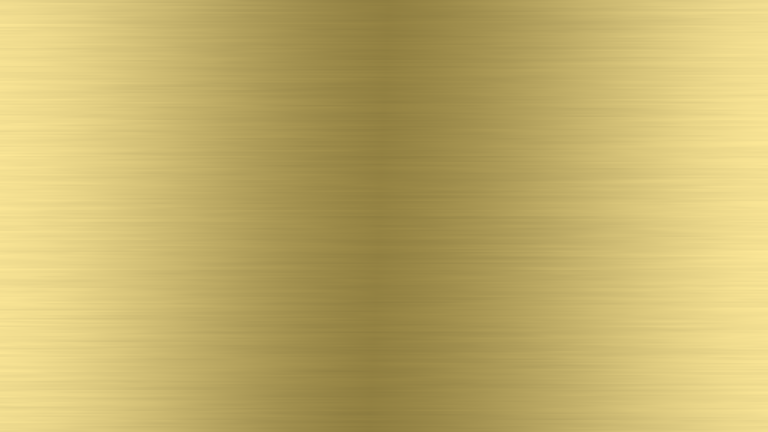
This texture is drawn by a Shadertoy shader. Its source:

```glsl
// Brushed brass sheet: a smooth horizontal sheen, dark near the middle and
// bright at both sides, scored by thin straight scratches. Each scratch row
// is its own one-dimensional noise with a random phase and length.

float hash(vec2 p) {
    vec3 q = fract(vec3(p.xyx) * 0.1031);
    q += dot(q, q.yzx + 33.33);
    return fract((q.x + q.y) * q.z);
}

// One row of scratches along x, in -1..1
float scratchRow(float x, float row, float frequency) {
    float phase = 50.0 * hash(vec2(row, 3.7));
    float stretch = mix(0.6, 1.6, hash(vec2(row, 9.1)));
    float t = x * frequency * stretch + phase;
    float cell = floor(t);
    float f = smoothstep(0.0, 1.0, t - cell);
    return 2.0 * mix(hash(vec2(cell, row)), hash(vec2(cell + 1.0, row)), f) - 1.0;
}

// Stack of rows with soft borders between neighbours
float scratches(vec2 p, float rows, float frequency, float seed) {
    float y = p.y * rows - 0.5;
    float row = floor(y);
    float f = smoothstep(0.0, 1.0, y - row);
    float below = scratchRow(p.x, row + seed, frequency);
    float above = scratchRow(p.x, row + 1.0 + seed, frequency);
    return mix(below, above, f);
}

// Long hairlines, short nicks and wider faint strokes
float brushedGrain(vec2 p) {
    float grain = 0.52 * scratches(p, 288.0, 3.5, 11.0);
    grain += 0.28 * scratches(p, 288.0, 13.0, 417.0);
    grain += 0.40 * scratches(p, 150.0, 3.0, 823.0);
    grain += 0.20 * scratches(p, 62.0, 1.8, 1231.0);
    return grain;
}

// Sheen level: 0 at the dark centre line, 1 at the side edges
float sheen(float x, float centre) {
    float span = x < centre ? centre : 1.0 - centre;
    float d = clamp(abs(x - centre) / span, 0.0, 1.0);
    return mix(d, smoothstep(0.0, 1.0, d), 0.6);
}

void mainImage(out vec4 fragColor, in vec2 fragCoord) {
    vec2 uv = fragCoord / iResolution.xy;
    vec2 p = fragCoord / iResolution.y;

    const vec3 shadowBrass = vec3(0.575, 0.506, 0.258);
    const vec3 lightBrass = vec3(0.957, 0.877, 0.570);

    // Base metal, the dark line leaning slightly to the right at the top
    float centre = mix(0.482, 0.506, uv.y);
    float light = sheen(uv.x, centre);
    vec3 colour = mix(shadowBrass, lightBrass, light);

    // Scratches
    colour *= 1.0 + 0.036 * brushedGrain(p);

    // Faint falloff towards the top and bottom edges
    float edge = abs(2.0 * uv.y - 1.0);
    colour *= 1.005 - 0.025 * edge * edge * edge;

    fragColor = vec4(clamp(colour, 0.0, 1.0), 1.0);
}
```
